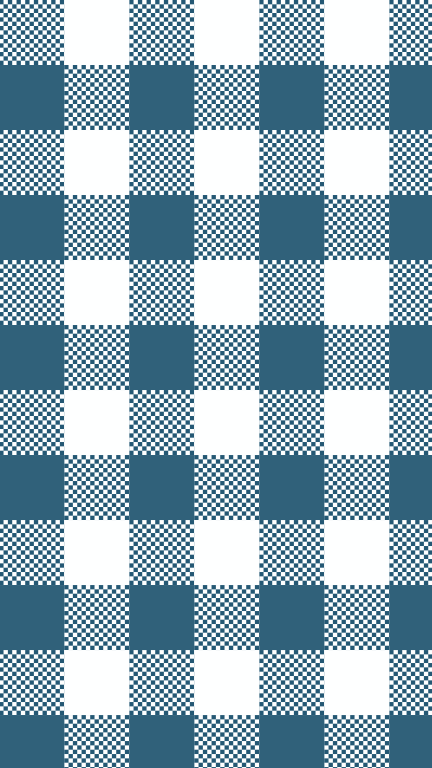
Reproduce this pattern procedurally as a WebGL 2 fragment shader.

```glsl
#version 300 es
precision highp float;

#define BLOCK_SIZE 0.08464
#define CELLS_PER_BLOCK 15.0
#define LEFT_SHIFT 0.00104
#define PAPER vec3(0.995, 1.0, 1.0)
#define SOLID_BLUE vec3(0.19, 0.38, 0.48)
#define CHECK_BLUE vec3(0.14, 0.345, 0.455)

uniform vec2 u_resolution;
out vec4 fragColor;

// Integral of a square wave: +1 on [0,1), -1 on [1,2)
vec2 waveIntegral(vec2 x) {
  return 1.0 - abs(mod(x, 2.0) - 1.0);
}

// Square wave averaged over a footprint, for smooth edges
vec2 smoothWave(vec2 x, float footprint) {
  vec2 halfStep = vec2(0.5 * footprint);
  return (waveIntegral(x + halfStep) - waveIntegral(x - halfStep)) / footprint;
}

void main() {
  // Block coordinates, counted from the upper left
  vec2 p = gl_FragCoord.xy / u_resolution.y;
  vec2 block = vec2(p.x + LEFT_SHIFT, 1.0 - p.y) / BLOCK_SIZE;
  float pixel = 1.0 / (u_resolution.y * BLOCK_SIZE);

  // Broad bands: even columns and odd rows are dark
  vec2 band = smoothWave(block, pixel);
  float column = 0.5 + 0.5 * band.x;
  float row = 0.5 - 0.5 * band.y;
  float solid = column * row;
  float mixed = column + row - 2.0 * solid;

  // Fine checks where just one band is dark
  vec2 cell = smoothWave(block * CELLS_PER_BLOCK, pixel * CELLS_PER_BLOCK);
  float check = 0.5 + 0.5 * cell.x * cell.y;
  vec3 checkColor = mix(PAPER, CHECK_BLUE, check);

  vec3 color = PAPER * (1.0 - solid - mixed) + SOLID_BLUE * solid + checkColor * mixed;
  fragColor = vec4(color, 1.0);
}
```
